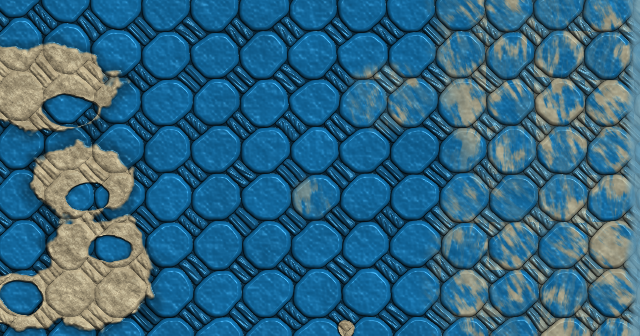
Reproduce this texture procedurally as a WebGL 1 fragment shader.

```glsl
precision highp float;
// Blue embossed leather weave of eight-sided pads and paired strands, caked and scuffed with dry mud.
uniform vec2 u_resolution;

float hash(vec2 p) {
  vec3 q = fract(p.xyx * 0.1031);
  q += dot(q, q.yzx + 33.33);
  return fract((q.x + q.y) * q.z);
}

float noise(vec2 p) {
  vec2 i = floor(p), f = fract(p);
  f = f * f * (3.0 - 2.0 * f);
  return mix(mix(hash(i), hash(i + vec2(1, 0)), f.x),
             mix(hash(i + vec2(0, 1)), hash(i + 1.0), f.x), f.y);
}

float fbm(vec2 p) {
  float sum = 0.0, amp = 0.53;
  for (int i = 0; i < 4; i++) {
    sum += amp * noise(p);
    p = mat2(1.6, 1.2, -1.2, 1.6) * p + 7.3;
    amp *= 0.5;
  }
  return sum;
}

float smoothMax(float a, float b, float r) {
  float t = max(r - abs(a - b), 0.0) / r;
  return max(a, b) + 0.25 * r * t * t;
}

// Lattice position: whole numbers are pad centres; the upper left bends upward
vec2 weave(vec2 p) {
  float bend = 0.32 * smoothstep(0.5, 0.0, p.x) * p.y * p.y;
  vec2 g = p * vec2(6.83, 7.07) - vec2(0.474, 0.91 + bend);
  g.x += 0.017 * p.y * 7.07;
  return g + 0.08 * (vec2(noise(p * 14.0), noise(p * 14.0 + 40.0)) - 0.5);
}

// Pads are cut deeper at the corners where the strands tuck under
float padDistance(vec2 g) {
  vec2 q = fract(g + 0.5) - 0.5;
  float cut = max(abs(q.x + q.y) * 0.7071 - 0.505, abs(q.x - q.y) * 0.7071 - 0.435);
  return smoothMax(max(abs(q.x), abs(q.y)) - 0.497, cut, 0.08);
}

// Two rounded bars lying diagonally in the gap between four pads
float strandDistance(vec2 g) {
  vec2 q = fract(g) - 0.5;
  vec2 s = vec2(q.x - q.y, q.x + q.y) * 0.7071;
  vec2 b = abs(vec2(s.x, abs(s.y) - 0.1)) - vec2(0.21, 0.025);
  return length(max(b, 0.0)) + min(max(b.x, b.y), 0.0) - 0.067;
}

float blob(vec2 p, vec2 centre, vec2 radius) {
  return 1.0 - length((p - centre) / radius);
}

// Thick mud on the left, with bare islands, and one small crumb
float cakedMud(vec2 p) {
  float k = blob(p, vec2(0.11, 0.74), vec2(0.25, 0.13));
  k = max(k, blob(p, vec2(0.24, 0.45), vec2(0.15, 0.12)));
  k = max(k, blob(p, vec2(0.29, 0.19), vec2(0.17, 0.17)));
  k = max(k, blob(p, vec2(0.06, 0.10), vec2(0.15, 0.08)));
  k = max(k, blob(p, vec2(1.03, 0.02), vec2(0.03)));
  k = min(k, -blob(p, vec2(0.21, 0.67), vec2(0.08, 0.05)));
  k = min(k, -blob(p, vec2(0.26, 0.42), vec2(0.06, 0.04)));
  k = min(k, -blob(p, vec2(0.33, 0.26), vec2(0.07, 0.04)));
  k = min(k, -blob(p, vec2(0.06, 0.12), vec2(0.07, 0.05)));
  return k + 0.65 * (fbm(p * 13.0) - 0.5);
}

float surface(vec2 p) {
  vec2 g = weave(p);
  float pad = clamp(-padDistance(g) / 0.085, 0.0, 1.0);
  float strand = clamp(-strandDistance(g) / 0.07, 0.0, 1.0);
  // Fibres are twisted by a different amount in each gap
  vec2 q = fract(g) - 0.5;
  float twist = mix(-0.5, 1.2, hash(floor(g) + 9.0));
  float fibre = sin(48.0 * (q.x + q.y) + 30.0 * twist * (q.x - q.y));
  float h = 0.075 * (1.0 - (1.0 - pad) * (1.0 - pad));
  h = max(h, 0.064 * strand * (2.0 - strand) + 0.008 * fibre * strand);
  h += 0.006 * noise(p * 120.0) + 0.012 * noise(p * 50.0);
  float mud = smoothstep(0.0, 0.12, cakedMud(p));
  return mix(h, 0.05 + 0.6 * h + 0.09 * fbm(p * 34.0), mud);
}

void main() {
  vec2 p = gl_FragCoord.xy / u_resolution.y;
  float across = gl_FragCoord.x / u_resolution.x;
  vec2 g = weave(p);
  vec2 id = floor(g + 0.5);

  // Relief and light from the upper right
  float e = 0.003, h = surface(p);
  vec2 slope = vec2(surface(p + vec2(e, 0.0)), surface(p + vec2(0.0, e))) - h;
  vec3 n = normalize(vec3(-slope * 0.13 / e, 1.0));
  vec3 light = normalize(vec3(0.35, 0.5, 0.9));
  float shade = 0.3 + 0.7 * max(dot(n, light), 0.0) / light.z;
  float gloss = pow(max(dot(n, normalize(light + vec3(0, 0, 1))), 0.0), 60.0);
  float hollow = mix(0.42, 1.0, smoothstep(0.0, 0.045, h));

  // Blue hide, a little darker in the strands
  float onPad = smoothstep(0.02, -0.03, padDistance(g));
  vec3 hide = mix(vec3(0.075, 0.31, 0.46), vec3(0.06, 0.38, 0.58), onPad);
  hide *= 0.88 + 0.22 * fbm(p * 9.0);

  // Dry scuffs on the right, streaked in a different direction on each pad
  float a = 1.2 * hash(id) - 0.3;
  vec2 along = mat2(cos(a), -sin(a), sin(a), cos(a)) * p;
  float streak = fbm(along * vec2(80.0, 22.0));
  float patches = fbm(p * 17.0 + id * 2.7);
  float zone = smoothstep(0.67, 0.76, across + 0.09 * (noise(p * 6.0) - 0.5));
  zone = max(zone, smoothstep(0.0, 0.4, blob(p, vec2(1.16, 0.71), vec2(0.16, 0.12))));
  zone = max(zone, 0.6 * smoothstep(0.0, 0.5, blob(p, vec2(0.93, 0.41), vec2(0.08))));
  float wear = 0.4 * streak + 0.6 * patches + 0.16 * (hash(id + 5.0) - 0.5);
  float scuff = zone * smoothstep(0.44, 0.64, wear) * mix(0.6, 0.85, onPad);
  float film = zone * mix(0.45, 0.36 * smoothstep(0.25, 0.6, streak), onPad);

  // Damp rim around the caked mud
  float k = cakedMud(p), mud = smoothstep(0.0, 0.08, k);
  hide *= 1.0 - 0.3 * smoothstep(-0.25, 0.0, k);
  vec3 soil = mix(vec3(0.54, 0.48, 0.37), vec3(0.83, 0.76, 0.61), fbm(p * 40.0));
  vec3 color = mix(hide, vec3(0.42, 0.52, 0.53), film);
  color = mix(color, soil, max(scuff, mud * 0.95));
  color *= shade * mix(hollow, 1.0, 0.3 * zone);
  color += vec3(0.36, 0.5, 0.55) * gloss * (1.0 - 0.8 * max(mud, scuff)) * 0.65 * hollow;

  // Pale rolled rim at the right end
  float rim = smoothstep(0.977, 0.992, across + 0.012 * (noise(p * 9.0) - 0.5));
  color = mix(color, vec3(0.42, 0.63, 0.73) * (0.8 + 0.3 * streak), rim * 0.8);
  gl_FragColor = vec4(clamp(color, 0.0, 1.0), 1.0);
}
```
